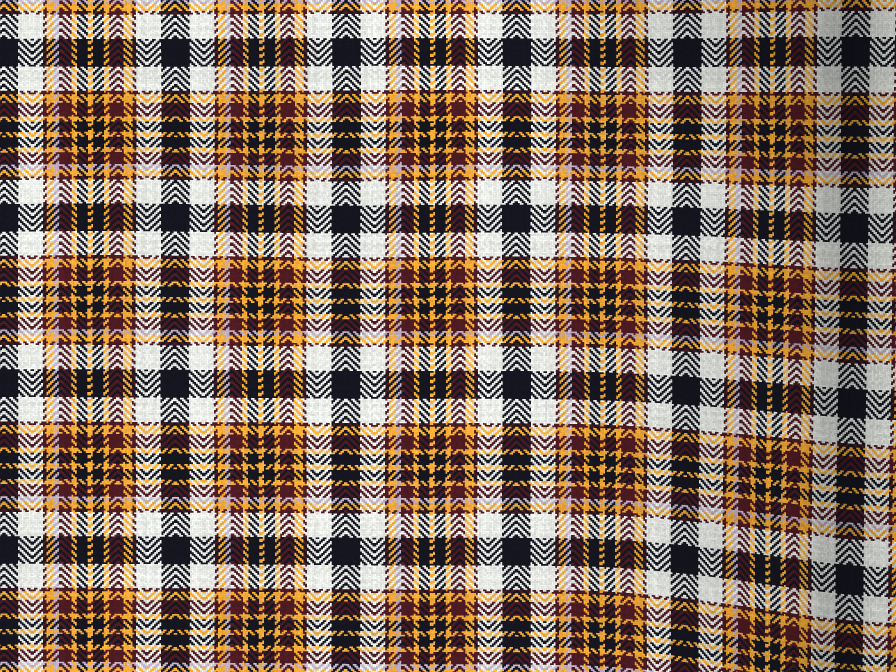
Give the GLSL for this texture, as a WebGL 2 fragment shader.

```glsl
#version 300 es
precision highp float;
// Draws a herringbone-woven tartan cloth that drapes into a soft fold at the right.
uniform vec2 u_resolution;
out vec4 fragColor;

#define REPEAT vec2(0.2543, 0.2477)  // size of one repeat, in canvas heights
#define ORIGIN vec2(0.2604, 0.1790)  // centre of one navy crossing
#define YARNS 96.0                   // yarns in one repeat
#define CHEVRON 32.0                 // yarns in one herringbone zigzag
#define WOBBLE 0.003                 // unevenness of the cloth
#define YARN_WEAR 0.12               // brightness spread between yarns
#define FOLD_X 1.25                  // position of the shaded fold
#define SAMPLES 4                    // smoothing samples per axis

const vec3 NAVY = vec3(0.085, 0.085, 0.125);
const vec3 WHITE = vec3(0.90, 0.91, 0.89);
const vec3 MAROON = vec3(0.30, 0.105, 0.135);
const vec3 ORANGE = vec3(0.94, 0.66, 0.22);
const vec3 LILAC = vec3(0.74, 0.68, 0.76);

// Stripe order from one navy centre to the next: upper yarn of each stripe
const int STRIPES = 16;
const float STRIPE_END[STRIPES] = float[](8., 22., 24., 28., 31., 38., 41., 47.,
                                          50., 56., 59., 67., 72., 74., 88., 96.);
const vec3 STRIPE_COLOR[STRIPES] = vec3[](NAVY, WHITE, MAROON, ORANGE, LILAC, MAROON,
    ORANGE, NAVY, ORANGE, NAVY, ORANGE, MAROON, ORANGE, MAROON, WHITE, NAVY);

float hash(vec2 p) {
  vec3 q = fract(p.xyx * 0.1031);
  q += dot(q, q.yzx + 33.33);
  return fract((q.x + q.y) * q.z);
}

vec2 gradient(vec2 cell) {
  float angle = 6.2832 * hash(cell);
  return vec2(cos(angle), sin(angle));
}

float gradientNoise(vec2 p) {
  vec2 i = floor(p), f = fract(p);
  vec2 w = f * f * f * (f * (f * 6.0 - 15.0) + 10.0);
  vec2 e = vec2(1, 0);
  float low = mix(dot(gradient(i), f), dot(gradient(i + e), f - e), w.x);
  float high = mix(dot(gradient(i + e.yx), f - e.yx), dot(gradient(i + 1.0), f - 1.0), w.x);
  return mix(low, high, w.y);
}

vec3 yarnColor(float yarn, float seed) {
  float place = mod(yarn, YARNS) + 0.5;
  vec3 color = NAVY;
  for (int k = 0; k < STRIPES; k++) {
    if (place < STRIPE_END[k]) { color = STRIPE_COLOR[k]; break; }
  }
  return color * (1.0 + YARN_WEAR * (hash(vec2(yarn + 700.0, seed)) - 0.5));
}

// Canvas position to flat cloth position
vec2 drape(vec2 p) {
  float pull = smoothstep(0.85, 1.35, p.x);
  vec2 flatPos = p;
  flatPos.x += pull * (0.016 - 0.013 * p.y);
  flatPos.y += 0.055 * pull * (0.9 - p.y) + 0.006 * (p.x - 0.7) * (1.0 - p.y);
  flatPos += WOBBLE * vec2(gradientNoise(p * 3.0), gradientNoise(p * 3.0 + 19.0));
  return flatPos;
}

// Two-over-two twill whose diagonal reverses across the warp
vec3 weave(vec2 cloth) {
  vec2 grid = (cloth - ORIGIN) / REPEAT * YARNS;
  vec2 yarn = floor(grid), across = fract(grid) - 0.5;
  float zigzag = floor(abs(mod(yarn.x + 0.5 * CHEVRON, CHEVRON) - 0.5 * CHEVRON + 0.5));
  bool warpOnTop = mod(yarn.y + zigzag, 4.0) < 2.0;
  vec3 color = warpOnTop ? yarnColor(yarn.x, 3.0) : yarnColor(yarn.y, 11.0);
  float offset = warpOnTop ? across.x : across.y;
  float fibre = 0.10 * (hash(yarn + 500.0) - 0.5);
  return color * (1.04 - 0.5 * offset * offset + fibre);
}

// Room light, fold shadow and faint unevenness
float lighting(vec2 p) {
  float light = 1.02 - 0.14 * smoothstep(0.75, 1.2, p.x);
  float crease = (p.x - FOLD_X - 0.02 * (p.y - 0.5)) / 0.05;
  light -= 0.16 * exp(-crease * crease);
  light -= 0.07 * smoothstep(0.6, 1.0, p.y) * smoothstep(0.75, 1.0, p.x);
  return light + 0.06 * gradientNoise(p * vec2(4.0, 2.0) + 7.0);
}

void main() {
  vec3 color = vec3(0);
  for (int y = 0; y < SAMPLES; y++) {
    for (int x = 0; x < SAMPLES; x++) {
      vec2 jitter = (vec2(x, y) + 0.5) / float(SAMPLES) - 0.5;
      color += weave(drape((gl_FragCoord.xy + jitter) / u_resolution.y));
    }
  }
  color /= float(SAMPLES * SAMPLES);
  fragColor = vec4(color * lighting(gl_FragCoord.xy / u_resolution.y), 1.0);
}
```
